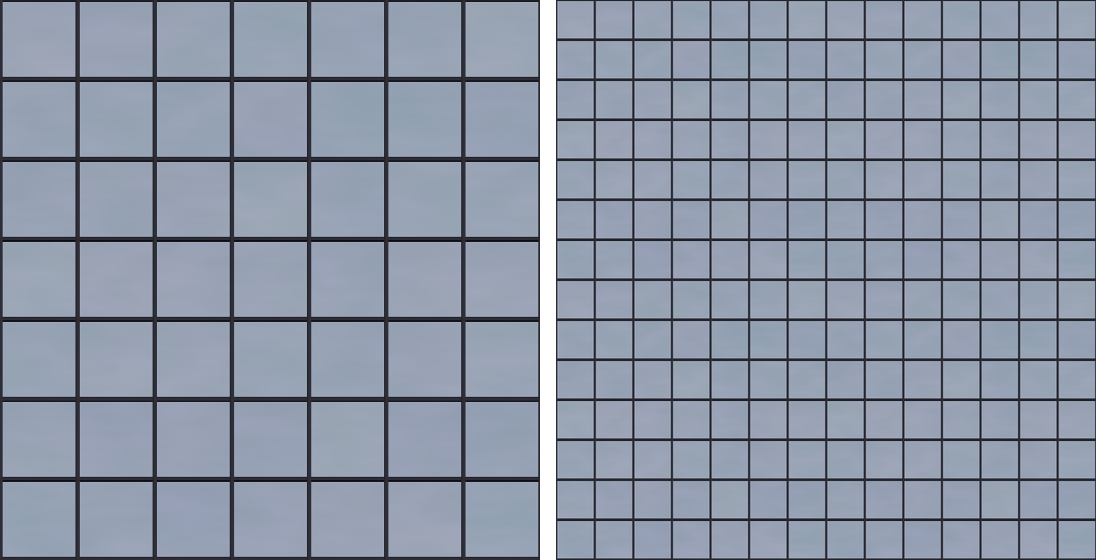
Left: one tile. Right: repeated 2 by 2.
Write a WebGL 1 fragment shader that draws this texture.

```glsl
precision highp float;

uniform vec2 u_resolution;

const float PANES = 7.0;                       // repeats across and down
const vec2 BAR_SHIFT = vec2(0.007, 0.008);     // bar offset, in pane units
const vec2 BAR_HALF = vec2(0.028, 0.031);      // half widths: upright, crossbar
const vec3 GLASS_BLUE = vec3(0.580, 0.628, 0.705);
const vec3 GLASS_GREY = vec3(0.616, 0.650, 0.712);
const vec3 MAUVE_SHIFT = vec3(0.004, -0.012, 0.002);
const vec3 FRAME = vec3(0.18, 0.18, 0.22);
const vec3 GROOVE = vec3(0.05, 0.05, 0.07);

float hash(vec2 p, float seed) {
  vec3 q = fract(vec3(p.xyx + seed) * vec3(0.1031, 0.1030, 0.0973));
  q += dot(q, q.yzx + 33.33);
  return fract((q.x + q.y) * q.z);
}

// Dot product of a lattice gradient with the offset from its corner
float corner(vec2 cell, vec2 offset, vec2 period, float seed) {
  float angle = 6.28318 * hash(mod(cell, period), seed);
  return dot(vec2(cos(angle), sin(angle)), offset);
}

// Gradient noise that wraps after a whole number of cells
float gradientNoise(vec2 p, vec2 period, float seed) {
  vec2 i = floor(p), f = fract(p);
  vec2 w = f * f * f * (f * (f * 6.0 - 15.0) + 10.0);
  vec2 e = vec2(1.0, 0.0);
  float low = mix(corner(i, f, period, seed),
                  corner(i + e.xy, f - e.xy, period, seed), w.x);
  float high = mix(corner(i + e.yx, f - e.yx, period, seed),
                   corner(i + e.xx, f - e.xx, period, seed), w.x);
  return mix(low, high, w.y);
}

// Pixel coverage of the interval from lo to hi
float band(float d, float lo, float hi, float pixel) {
  return clamp((d - lo) / pixel + 0.5, 0.0, 1.0)
       - clamp((d - hi) / pixel + 0.5, 0.0, 1.0);
}

// Cloudy sky reflection with its own tint and streaks in each pane
vec3 glass(vec2 uv, vec2 id, vec2 local) {
  float grey = 0.5 * hash(id, 3.0) + 0.5 * hash(vec2(id.y), 11.0);
  float sky = gradientNoise(uv * vec2(4.0, 9.0), vec2(4.0, 9.0), 5.0);
  vec2 offset = 20.0 * vec2(hash(id, 17.0), hash(id, 23.0));
  float cloud = gradientNoise(local * vec2(1.4, 2.6) + offset, vec2(64.0), 29.0);
  float streak = gradientNoise(local * vec2(2.0, 9.0) + offset, vec2(64.0), 31.0);
  vec3 color = mix(GLASS_BLUE, GLASS_GREY, clamp(grey + 0.5 * sky, 0.0, 1.0));
  color += MAUVE_SHIFT * (cloud + hash(id, 41.0) - 0.5);
  color += 0.022 * cloud + 0.008 * streak;
  return color + 0.012 * (0.5 - local.y);
}

// Pale reflection along the pane border
float rim(vec2 d) {
  vec2 gap = abs(d) - BAR_HALF;
  return 1.0 - smoothstep(0.004, 0.022, min(gap.x, gap.y));
}

// Crossbar: frame with a dark groove below and a fainter one above
vec3 crossbar(vec3 color, float d, float row, float pixel) {
  float halfWidth = BAR_HALF.y;
  float depth = mix(0.014, 0.026, hash(vec2(row), 47.0));
  color = mix(color, FRAME, band(d, -halfWidth, halfWidth, pixel));
  color = mix(color, GROOVE, band(d, -halfWidth, depth - halfWidth, pixel));
  float upper = band(d, halfWidth - 0.012, halfWidth, pixel);
  return mix(color, GROOVE, 0.55 * upper);
}

// Upright: frame with a slightly shaded left side
vec3 upright(vec3 color, float d, float pixel) {
  float halfWidth = BAR_HALF.x;
  color = mix(color, FRAME, band(d, -halfWidth, halfWidth, pixel));
  float shade = band(d, -halfWidth, 0.014 - halfWidth, pixel);
  return mix(color, GROOVE, 0.4 * shade);
}

void main() {
  vec2 uv = gl_FragCoord.xy / u_resolution;
  vec2 pixel = PANES / u_resolution;

  // Pane index, position inside it and signed distance to the nearest bars
  vec2 p = uv * PANES - BAR_SHIFT;
  vec2 id = mod(floor(p), PANES);
  vec2 local = fract(p);
  vec2 d = fract(p + 0.5) - 0.5;
  float row = mod(floor(p.y + 0.5), PANES);

  vec3 color = glass(uv, id, local) + 0.03 * rim(d);
  color = crossbar(color, d.y, row, pixel.y);
  color = upright(color, d.x, pixel.x);
  gl_FragColor = vec4(color, 1.0);
}
```
